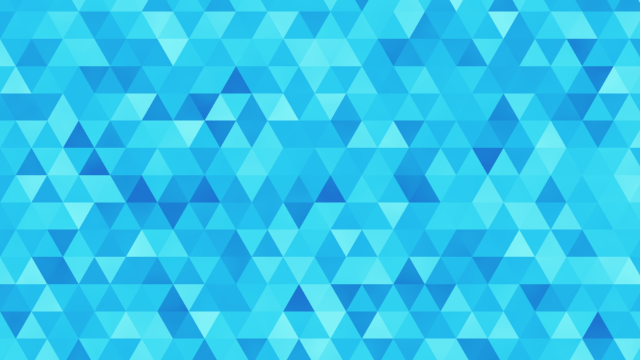
This background is drawn by a WebGL 1 fragment shader. Its source:

```glsl
precision highp float;
// Mosaic of equilateral triangles in randomly chosen shades of cyan and blue.

uniform vec2 u_resolution;

#define ROWS 13.21         // triangle rows over the canvas height
#define ROW_OFFSET 0.217   // part of the lowest row hidden below the edge
#define SIDE_RATIO 1.1547  // triangle side over triangle height
#define TILT 0.07          // strength of the gradient inside a triangle
#define MOTTLE 0.035       // strength of the cloudy tone variation
#define MOTTLE_SCALE 1.7   // clouds per triangle row
#define EDGE_SOFTNESS 1.3  // width of the edge filter in pixels
#define SEED 17.0

const vec3 DEEP_BLUE = vec3(0.11, 0.46, 0.82);
const vec3 BLUE      = vec3(0.10, 0.56, 0.85);
const vec3 AZURE     = vec3(0.12, 0.67, 0.90);
const vec3 SKY       = vec3(0.13, 0.74, 0.93);
const vec3 CYAN      = vec3(0.16, 0.80, 0.94);
const vec3 AQUA      = vec3(0.23, 0.86, 0.95);
const vec3 PALE_AQUA = vec3(0.39, 0.91, 0.96);
const vec3 ICE       = vec3(0.50, 0.95, 0.97);

float hash(vec3 p) {
  p = fract((p + SEED) * vec3(0.1031, 0.1030, 0.0973));
  p += dot(p, p.yzx + 33.33);
  return fract((p.x + p.y) * p.z);
}

float valueNoise(vec2 p) {
  vec2 i = floor(p);
  vec2 f = fract(p);
  f = f * f * (3.0 - 2.0 * f);
  float low = mix(hash(vec3(i, 7.0)), hash(vec3(i + vec2(1.0, 0.0), 7.0)), f.x);
  float high = mix(hash(vec3(i + vec2(0.0, 1.0), 7.0)), hash(vec3(i + 1.0, 7.0)), f.x);
  return mix(low, high, f.y);
}

float ramp(float from, float to, float tone) {
  return clamp((tone - from) / (to - from), 0.0, 1.0);
}

// Gradient whose stops are spaced by the area each shade covers.
vec3 palette(float tone) {
  vec3 color = mix(DEEP_BLUE, BLUE, ramp(0.0, 0.045, tone));
  color = mix(color, AZURE, ramp(0.045, 0.145, tone));
  color = mix(color, SKY, ramp(0.145, 0.31, tone));
  color = mix(color, CYAN, ramp(0.31, 0.515, tone));
  color = mix(color, AQUA, ramp(0.515, 0.745, tone));
  color = mix(color, PALE_AQUA, ramp(0.745, 0.93, tone));
  return mix(color, ICE, ramp(0.93, 1.0, tone));
}

// Position is measured in triangle heights.
vec3 triangleMosaic(vec2 position) {
  // Skew the plane so that each unit cell holds two triangles.
  vec2 skewed = vec2(position.x / SIDE_RATIO - 0.5 * position.y, position.y);
  vec2 cell = floor(skewed);
  vec2 local = fract(skewed);
  float pointsDown = step(1.0, local.x + local.y);
  vec3 id = vec3(cell, pointsDown);

  // One shade per triangle, with a faint gradient and soft clouding.
  float tone = hash(id);
  vec2 slope = vec2(hash(id + 41.0), hash(id + 83.0)) - 0.5;
  vec2 center = vec2(1.0 + pointsDown) / 3.0;
  tone += TILT * dot(slope, local - center);
  tone += MOTTLE * (valueNoise(position * MOTTLE_SCALE) - 0.5);
  return palette(clamp(tone, 0.0, 1.0));
}

void main() {
  // Average a 4 by 4 grid of samples to smooth the edges.
  vec3 color = vec3(0.0);
  for (int j = 0; j < 4; j++) {
    for (int i = 0; i < 4; i++) {
      vec2 jitter = (vec2(float(i), float(j)) - 1.5) * 0.25 * EDGE_SOFTNESS;
      vec2 position = (gl_FragCoord.xy + jitter) / u_resolution.y * ROWS;
      color += triangleMosaic(position + vec2(0.0, ROW_OFFSET));
    }
  }
  gl_FragColor = vec4(color / 16.0, 1.0);
}
```
